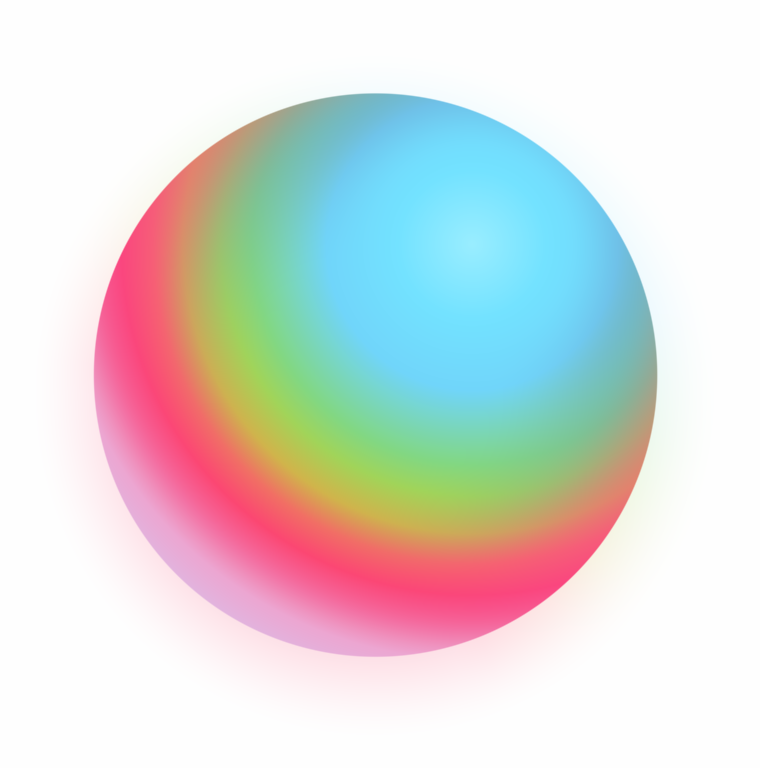
A Shadertoy shader for this background:

```glsl
#define BALL_CENTER vec2(0.489, 0.5116)
#define BALL_RADIUS 0.3668
#define LIGHT_POS vec2(0.615, 0.682)
#define PAPER vec3(0.997)
#define RIM_STRENGTH 0.45
#define GLOW_DROP 0.026
#define GLOW_BLUR 0.09
#define GLOW_STRENGTH 0.25
#define STOPS 11

// Colour in rgb, distance from the light in w
const vec4 ramp[STOPS] = vec4[STOPS](
    vec4(0.60, 0.93, 1.00, 0.000),
    vec4(0.45, 0.886, 1.00, 0.097),
    vec4(0.44, 0.835, 0.98, 0.190),
    vec4(0.51, 0.843, 0.51, 0.287),
    vec4(0.63, 0.831, 0.35, 0.328),
    vec4(0.82, 0.706, 0.29, 0.377),
    vec4(0.96, 0.44, 0.37, 0.416),
    vec4(0.99, 0.28, 0.41, 0.457),
    vec4(0.95, 0.47, 0.65, 0.502),
    vec4(0.925, 0.65, 0.82, 0.541),
    vec4(0.87, 0.725, 0.89, 0.593));

vec3 rampColor(float d) {
    vec3 color = ramp[0].rgb;
    for (int i = 1; i < STOPS; i++) {
        float t = clamp((d - ramp[i - 1].w) / (ramp[i].w - ramp[i - 1].w), 0.0, 1.0);
        color = mix(color, ramp[i].rgb, t);
    }
    return color;
}

// Radial ramp, tinted from slate to rose near the rim
vec3 ballColor(vec2 p) {
    float d = distance(p, LIGHT_POS);
    float rim = distance(p, BALL_CENTER) / BALL_RADIUS;
    float warmth = smoothstep(0.20, 0.38, d + (rim - 1.0) * 0.25);
    vec3 tint = mix(vec3(0.42, 0.58, 0.75), vec3(0.97, 0.27, 0.60), warmth);
    float amount = RIM_STRENGTH * smoothstep(0.4, 1.0, rim);
    amount *= smoothstep(0.12, 0.23, d) * (1.0 - smoothstep(0.46, 0.53, d));
    return mix(rampColor(d), tint, amount);
}

// Soft halo that takes its hue from the ball's nearby interior
vec3 addGlow(vec3 base, vec2 p) {
    vec2 offset = p - BALL_CENTER + vec2(0.0, GLOW_DROP);
    float dist = length(offset);
    vec2 source = BALL_CENTER + offset / max(dist, 0.001) * BALL_RADIUS * 0.85;
    vec3 hue = rampColor(min(distance(source, LIGHT_POS), 0.47));
    float fade = 1.0 - smoothstep(BALL_RADIUS - GLOW_BLUR, BALL_RADIUS + GLOW_BLUR, dist);
    return mix(base, hue, GLOW_STRENGTH * fade);
}

void mainImage(out vec4 fragColor, in vec2 fragCoord) {
    vec2 p = fragCoord / iResolution.y;
    float pixel = 1.0 / iResolution.y;

    vec3 color = addGlow(PAPER, p);

    // Ball with a smoothed edge
    float edge = distance(p, BALL_CENTER) - BALL_RADIUS;
    color = mix(color, ballColor(p), 1.0 - smoothstep(-pixel, pixel, edge));

    fragColor = vec4(color, 1.0);
}
```
